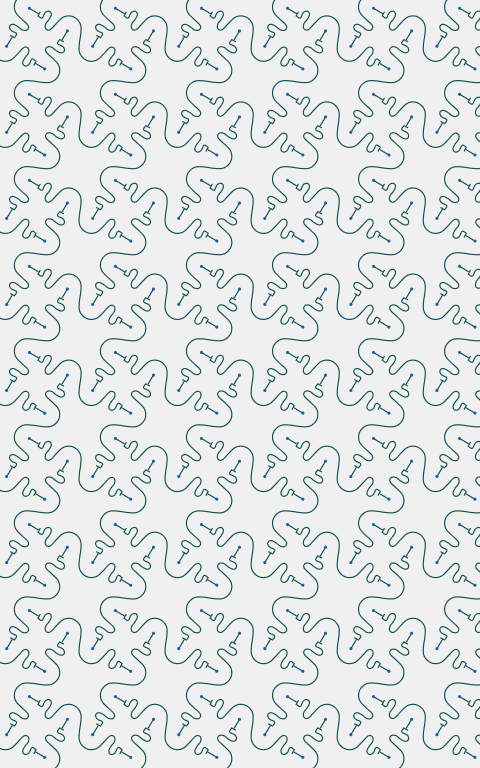
This pattern is drawn by a Shadertoy shader. Its source:

```glsl
// Square lattice of wavy teal threads with blue dot ends, turning fourfold about each cell centre.

const float REPEATS_ACROSS = 5.578;
const float CELL = 129.0;               // drawing units per repeat
const vec2 ANCHOR = vec2(0.4357, 0.8025); // one cell centre, in canvas widths
const vec2 DOT = vec2(-11.5, 45.5);
const int KNOTS = 17;
const int STEPS = 6;

const vec3 PAPER = vec3(0.942, 0.943, 0.943);
const vec3 TEAL = vec3(0.06, 0.31, 0.31);
const vec3 BLUE = vec3(0.08, 0.38, 0.68);

// Control polygon of the thread: small meander, then the wide arc
const vec2 THREAD[KNOTS] = vec2[KNOTS](
    vec2(1.5, 34.0), vec2(8.0, 29.0), vec2(11.5, 39.5), vec2(18.5, 42.0),
    vec2(22.5, 36.5), vec2(17.5, 27.5), vec2(12.5, 22.5), vec2(12.0, 14.5),
    vec2(19.0, 11.5), vec2(29.0, 23.0), vec2(40.0, 34.0), vec2(55.0, 34.0),
    vec2(66.0, 23.0), vec2(66.0, 8.5), vec2(63.0, -8.5), vec2(63.0, -23.0),
    vec2(74.0, -34.0));

float segmentDistance(vec2 p, vec2 a, vec2 b) {
    vec2 ab = b - a;
    float t = clamp(dot(p - a, ab) / dot(ab, ab), 0.0, 1.0);
    return length(p - a - ab * t);
}

vec2 quadratic(vec2 a, vec2 b, vec2 c, float t) {
    return mix(mix(a, b, t), mix(b, c, t), t);
}

// Quadratic B-spline through the midpoints of the control polygon
float threadDistance(vec2 p) {
    vec2 last = THREAD[0];
    float d = 1e5;
    for (int i = 1; i < KNOTS - 1; i++) {
        vec2 a = 0.5 * (THREAD[i - 1] + THREAD[i]);
        vec2 c = 0.5 * (THREAD[i] + THREAD[i + 1]);
        d = min(d, segmentDistance(p, last, a));
        last = a;
        for (int s = 1; s <= STEPS; s++) {
            vec2 next = quadratic(a, THREAD[i], c, float(s) / float(STEPS));
            d = min(d, segmentDistance(p, last, next));
            last = next;
        }
    }
    return d;
}

// Straight stem from the dot, closed by a short crossbar
float stemDistance(vec2 p) {
    float stem = segmentDistance(p, DOT, vec2(3.0, 36.8));
    float bar = segmentDistance(p, vec2(4.5, 39.5), THREAD[0]);
    return min(stem, bar);
}

float coverage(float distance, float radius, float pixel) {
    return clamp(0.5 + (radius - distance) / pixel, 0.0, 1.0);
}

void mainImage(out vec4 fragColor, in vec2 fragCoord) {
    vec2 uv = fragCoord / iResolution.x;
    vec2 p = (fract((uv - ANCHOR) * REPEATS_ACROSS + 0.5) - 0.5) * CELL;
    float pixel = CELL * REPEATS_ACROSS / iResolution.x;

    // Four quarter turns about the cell centre
    float lineDist = 1e5;
    float dotDist = 1e5;
    for (int turn = 0; turn < 4; turn++) {
        lineDist = min(lineDist, min(threadDistance(p), stemDistance(p)));
        dotDist = min(dotDist, length(p - DOT));
        p = vec2(-p.y, p.x);
    }

    vec3 color = mix(PAPER, TEAL, coverage(lineDist, 0.87, pixel));
    color = mix(color, BLUE, coverage(dotDist, 2.3, pixel));
    fragColor = vec4(color, 1.0);
}
```
